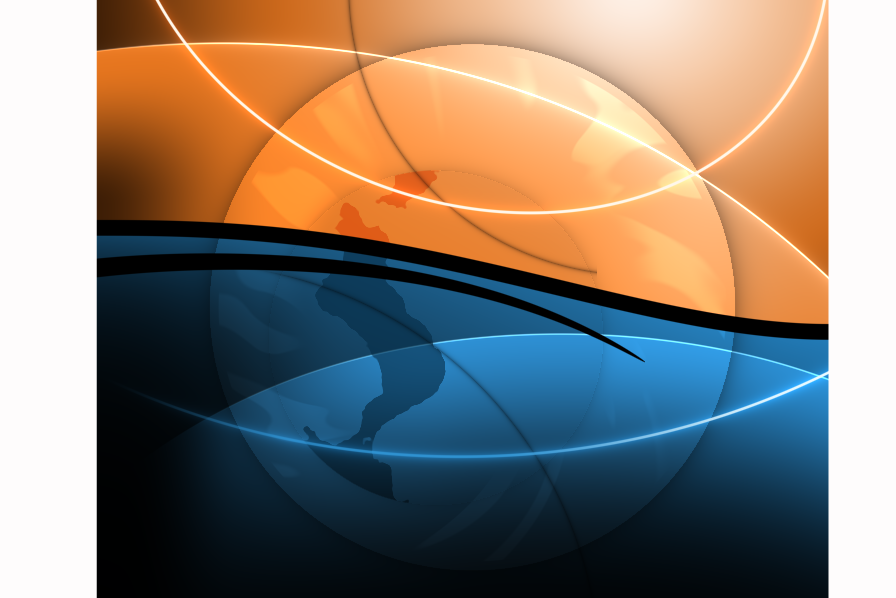
This background is drawn by a Shadertoy shader. Its source:

```glsl
// Glossy two-tone wallpaper panel: orange hills above, deep blue below, split by black ribbons.
// Curves are polynomials and ellipses turned into distances by their screen gradient;
// a faint glass disc with noise blotches and curved streaks lies under the ribbons.

#define PANEL_LEFT 0.162
#define PANEL_RIGHT 1.387
#define MARGIN_COLOR vec3(0.995, 0.99, 0.99)
#define ORANGE vec3(0.90, 0.46, 0.12)
#define PEACH vec3(0.96, 0.77, 0.62)
#define BROWN vec3(0.20, 0.095, 0.015)
#define BLUE vec3(0.13, 0.47, 0.70)
#define DISC_CENTER vec2(0.791, 0.486)
#define DISC_RADIUS 0.44
#define CORE_CENTER vec2(0.73, 0.435)
#define CORE_RADIUS 0.28

// Implicit field to approximate distance in canvas heights
float toDistance(float f) {
    return f / (length(vec2(dFdx(f), dFdy(f))) * iResolution.y + 1e-5);
}

// Antialiased coverage where the distance is positive
float cover(float d) {
    float w = 0.8 / iResolution.y;
    return smoothstep(-w, w, d);
}

float stroke(float d, float halfWidth) { return cover(halfWidth - abs(d)); }

float glow(float d, float size) { return exp(-abs(d) / size); }

// Height of a rounded arc around its peak
float arc(float x, vec2 peak, float bend, float curl) {
    float u = (x - peak.x) * (x - peak.x);
    return peak.y - bend * u - curl * u * u;
}

float hash(vec2 p) {
    p = fract(p * vec2(0.1031, 0.1137));
    p += dot(p, p.yx + 33.33);
    return fract((p.x + p.y) * p.x * 17.0);
}

float noise(vec2 p) {
    vec2 i = floor(p), f = fract(p);
    f = f * f * (3.0 - 2.0 * f);
    return mix(mix(hash(i), hash(i + vec2(1, 0)), f.x),
               mix(hash(i + vec2(0, 1)), hash(i + 1.0), f.x), f.y);
}

float fbm(vec2 p) {
    float sum = 0.0, amp = 0.5;
    for (int i = 0; i < 4; i++) {
        sum += amp * noise(p);
        p = p * 2.03 + 7.1;
        amp *= 0.5;
    }
    return sum;
}

// Warm sky: a pale lamp at the top fading through orange to brown
vec3 skyColor(vec2 p) {
    float r = length((p - vec2(1.06, 1.02)) * vec2(1.0, 1.2));
    vec3 c = mix(vec3(0.995, 0.94, 0.90), PEACH, smoothstep(0.0, 0.27, r));
    c = mix(c, ORANGE * 0.9, smoothstep(0.18, 0.62, r));
    return mix(c, BROWN, smoothstep(0.55, 0.98, r));
}

vec3 warmHillColor(vec2 p, float depth) {
    float sheen = exp(-depth / 0.16) * smoothstep(0.25, 0.9, p.x) * (1.0 - 0.6 * smoothstep(1.1, 1.39, p.x));
    vec3 c = mix(ORANGE, PEACH, 0.85 * sheen);
    c = mix(c, PEACH, 0.3 * exp(-dot(p - vec2(1.17, 0.56), p - vec2(1.17, 0.56)) / 0.03));
    return mix(c, BROWN, 0.95 * smoothstep(0.02, 0.26, depth) * (1.0 - smoothstep(0.15, 0.46, p.x)));
}

// Glass disc: soft rim, streaks around it and blotches in its core
vec3 addDisc(vec3 c, vec2 p, float warm) {
    vec2 q = p - DISC_CENTER;
    float r = length(q), rim = r - DISC_RADIUS;
    c *= 1.0 - 0.28 * glow(rim, 0.018) * step(0.0, rim);
    c = mix(c, c * 1.08 + 0.012, cover(-rim));
    float swirl = atan(q.y, q.x) + 1.5 * r;
    float streak = smoothstep(0.62, 0.72, noise(vec2(8.0 * cos(swirl) + 9.0, 8.0 * sin(swirl) + 20.0) + r * 9.0));
    streak *= smoothstep(0.27, 0.33, r) * cover(-rim - 0.015);
    c = mix(c, c * 1.16 + 0.015, 0.7 * streak);

    float core = CORE_RADIUS - length(p - CORE_CENTER);
    c *= 1.0 - 0.08 * cover(core) - 0.12 * glow(core, 0.012) * step(core, 0.0);
    float spine = 0.64 + 0.05 * sin(p.y * 20.0);
    float field = 0.9 * fbm(p * 14.0) + 0.6 * (1.0 - abs(p.x - spine) / 0.12) - 0.78;
    vec3 tint = mix(vec3(0.02, 0.17, 0.27) * smoothstep(0.05, 0.4, p.y), vec3(0.85, 0.27, 0.04), warm);
    return mix(c, tint, 0.6 * smoothstep(0.0, 0.015, field) * cover(core));
}

void mainImage(out vec4 fragColor, in vec2 fragCoord) {
    vec2 p = fragCoord / iResolution.xy * vec2(1.5, 1.0);
    float t = clamp((p.x - PANEL_LEFT) / (PANEL_RIGHT - PANEL_LEFT), 0.0, 1.0);

    // Signed distances of the main curves, positive below each
    float ribbonDrop = arc(p.x, vec2(0.371, 0.5625), 0.2355, 0.196) - p.y;
    float bandDrop = 0.619 - 0.174 * smoothstep(0.0, 1.0, pow(t, 1.3)) - p.y;
    float warmDrop = arc(p.x, vec2(0.371, 0.9277), 0.297, 0.0805) - p.y;
    float coolDrop = arc(p.x, vec2(0.9375, 0.4414), 0.338, 0.188) - p.y;
    float warmEdge = toDistance(warmDrop), coolEdge = toDistance(coolDrop);
    float band = toDistance(bandDrop), ribbon = toDistance(ribbonDrop);
    float sweep = toDistance(arc(p.x, vec2(0.7715, 0.2363), -0.343, -0.075) - p.y);
    vec2 e = vec2(p.x - 0.793 - 0.187 * (1.154 - p.y), p.y - 1.154) / vec2(0.586, 0.51);
    float ring = toDistance(length(e) - 1.0);

    // Upper half
    vec3 warm = mix(skyColor(p), warmHillColor(p, max(warmDrop, 0.0)), cover(warmEdge));
    float warmLit = smoothstep(0.16, 0.45, p.x);
    warm += (0.65 * stroke(warmEdge, 0.0013) + 0.12 * glow(warmEdge, 0.01)) * mix(0.3, 1.0, warmLit);

    // Lower half
    float fade = mix(9.0, 2.0, smoothstep(0.16, 0.6, p.x));
    vec3 cool = BLUE * mix(0.6, 1.05, t) * exp(-fade * max(bandDrop, 0.0));
    float depth = max(coolDrop, 0.0);
    vec3 coolHill = vec3(0.17, 0.56, 0.83) * exp(-1.5 * depth - 14.0 * depth * depth) * smoothstep(0.15, 0.75, p.x);
    cool = mix(cool, coolHill, cover(coolEdge) * smoothstep(0.2, 0.4, p.x));
    cool += vec3(0.35, 0.45, 0.45) * stroke(coolEdge, 0.0012) * smoothstep(0.3, 0.85, p.x);

    float isWarm = cover(-band);
    vec3 c = addDisc(mix(cool, warm, isWarm), p, isWarm);

    // Thin shaded creases
    float creaseTop = length(p - vec2(1.064, 1.02)) - 0.48;
    float creaseLow = length(p - vec2(0.3125, -0.133)) - 0.692;
    float crease = glow(creaseTop, 0.003) * isWarm * step(p.x, 1.0);
    crease += glow(creaseLow, 0.003) * (1.0 - isWarm) * smoothstep(0.4, 0.5, p.x);
    c *= 1.0 - 0.38 * crease;

    // Luminous lines
    c += vec3(0.5, 0.2, 0.06) * 0.55 * glow(ring, 0.008) * isWarm;
    c = mix(c, vec3(1.0, 0.97, 0.92), stroke(ring, 0.0024) * isWarm);
    float power = smoothstep(0.16, 0.6, p.x) * (1.0 - isWarm);
    c += vec3(0.06, 0.32, 0.5) * power * 0.65 * glow(sweep, 0.008);
    vec3 sweepColor = mix(vec3(0.20, 0.60, 0.85), vec3(0.92, 0.98, 1.0), smoothstep(0.8, 1.35, p.x));
    c = mix(c, sweepColor, stroke(sweep, 0.0022) * power * mix(0.6, 1.0, t));

    // Black ribbons, the second tapering to a point
    float taper = 1.0 - (p.x - PANEL_LEFT) / 0.918;
    c *= 1.0 - stroke(band, 0.0132);
    c *= 1.0 - stroke(ribbon, 0.0156 * sqrt(max(taper, 0.0))) * step(0.0, taper);

    float inside = cover(p.x - PANEL_LEFT) * cover(PANEL_RIGHT - p.x);
    fragColor = vec4(mix(MARGIN_COLOR, clamp(c, 0.0, 1.0), inside), 1.0);
}
```
